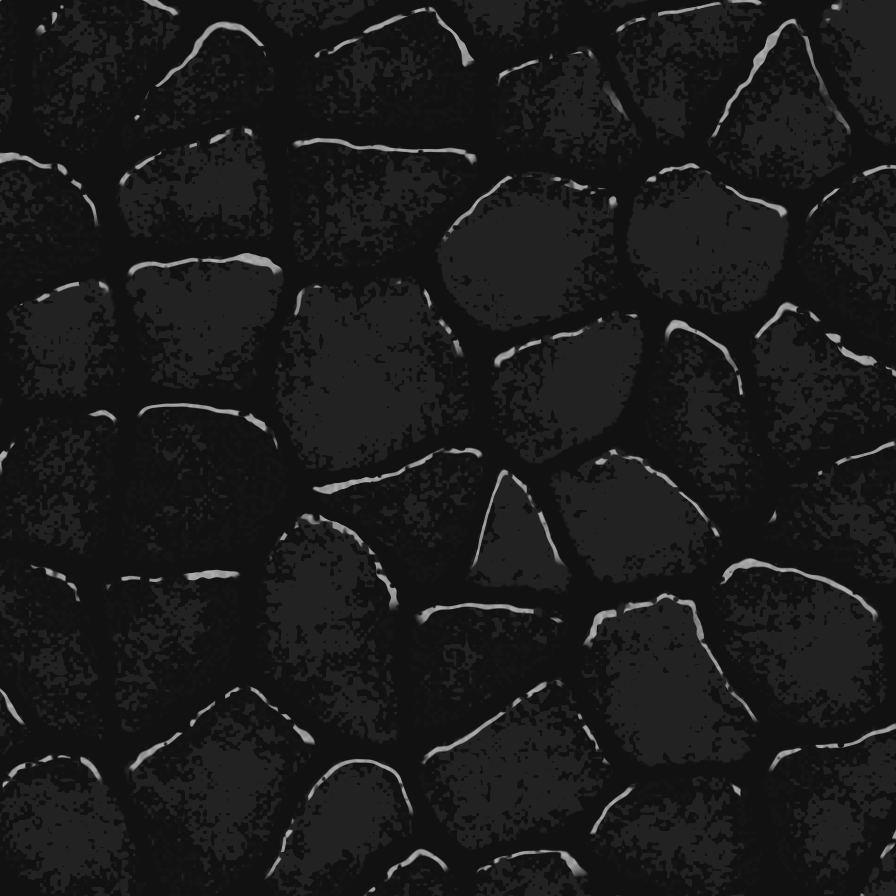
A Shadertoy shader for this texture:

```glsl
float hash(vec2 p) {
    return fract(sin(dot(p, vec2(127.1, 311.7))) * 43758.5453);
}

vec2 hash2(vec2 p) {
    return vec2(hash(p), hash(p + 57.3));
}

float noise(vec2 p) {
    vec2 i = floor(p), f = fract(p);
    f = f * f * (3.0 - 2.0 * f);
    return mix(mix(hash(i), hash(i + vec2(1, 0)), f.x),
               mix(hash(i + vec2(0, 1)), hash(i + vec2(1, 1)), f.x), f.y);
}

vec2 stoneCentre(vec2 cell) {
    return cell + 0.5 + 0.86 * (hash2(cell) - 0.5);
}

// Rounded distance to the stone's border, with its outward normal and cell id
float stoneBorder(vec2 p, out vec2 normal, out vec2 id) {
    vec2 base = floor(p);
    float nearest = 1e3;
    for (int y = -1; y <= 1; y++)
    for (int x = -1; x <= 1; x++) {
        vec2 cell = base + vec2(x, y);
        float d = distance(p, stoneCentre(cell));
        if (d < nearest) { nearest = d; id = cell; }
    }
    vec2 centre = stoneCentre(id);
    float total = 0.0;
    normal = vec2(0);
    for (int y = -2; y <= 2; y++)
    for (int x = -2; x <= 2; x++) {
        if (x == 0 && y == 0) continue;
        vec2 other = stoneCentre(id + vec2(x, y));
        vec2 dir = normalize(other - centre);
        float weight = exp(-20.0 * dot(0.5 * (centre + other) - p, dir));
        total += weight;
        normal += dir * weight;
    }
    normal /= total;
    return -log(total) / 20.0;
}

void mainImage(out vec4 fragColor, in vec2 fragCoord) {
    vec2 uv = fragCoord / iResolution.y;

    // Warped stone layout
    vec2 p = uv * 6.0 + 3.0;
    p += 0.22 * (vec2(noise(p * 1.5), noise(p * 1.5 + 31.0)) - 0.5);
    p += 0.04 * (vec2(noise(p * 8.0), noise(p * 8.0 + 17.0)) - 0.5);
    vec2 normal, id;
    float border = stoneBorder(p, normal, id);

    // Two-tone mottling, fuller towards the middle of each stone
    float fine = noise(uv * 240.0);
    float tone = 0.42 * fine + 0.3 * noise(uv * 90.0 + 5.0) + 0.38 * noise(uv * 15.0)
               + 0.42 * (hash(id + 9.0) - 0.5) + 0.22 * smoothstep(0.05, 0.38, border);
    float face = smoothstep(0.05, 0.075, border + 0.03 * (fine - 0.5));
    float mottle = smoothstep(0.64, 0.70, tone) * face;
    vec3 color = vec3(mix(0.066, 0.135, mottle));
    color += 0.012 * face * (1.0 - mottle) * smoothstep(0.4, 0.7, fine);

    // Broken light along the upper rims, swelling into chips in places
    float chip = smoothstep(0.68, 0.85, noise(uv * 17.0 + 40.0));
    float rim = abs(border - 0.078 + 0.025 * (noise(uv * 70.0) - 0.5));
    float halfWidth = 0.012 + 0.025 * chip * noise(uv * 120.0 + 8.0);
    float line = 1.0 - smoothstep(halfWidth - 0.005, halfWidth + 0.007, rim);
    float facing = smoothstep(0.2, 0.45, normal.y + 0.3 * (noise(uv * 25.0) - 0.5));
    float gaps = smoothstep(0.46, 0.58, 0.65 * noise(uv * 13.0 + 70.0)
               + 0.5 * noise(uv * 130.0 + 3.0) + 0.1 * chip);
    float light = line * facing * gaps;

    // Sparse bright specks
    vec2 grid = uv * 150.0;
    float speck = step(0.9988, hash(floor(grid) + 23.0))
                * (1.0 - smoothstep(0.2, 0.45, length(fract(grid) - 0.5)));
    light = max(light, speck * face);

    color = mix(color, vec3(0.56 + 0.14 * fine), light);
    fragColor = vec4(color, 1.0);
}
```
